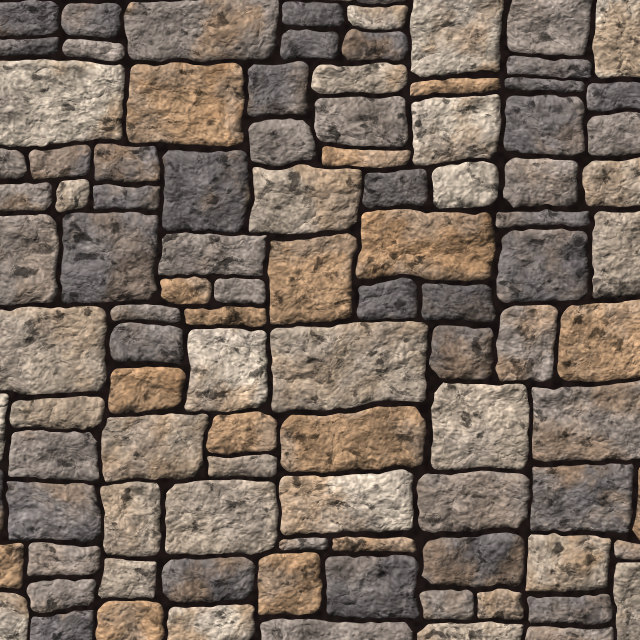
This texture is drawn by a Shadertoy shader. Its source:

```glsl
// Draws a sunlit dry-stone wall of rough, irregular rectangular blocks and thin slabs.

const vec2  CELL       = vec2(0.205, 0.130); // mean block size before splitting
const float JITTER     = 0.62;               // spread of block edges, in cells
const float MAX_WIDTH  = 0.25;
const float SPLIT_RATE = 0.42;               // share of tall blocks cut into courses
const float JOINT      = 0.0006;             // joint on the lit sides
const float SHADE_GAP  = 0.0020;             // joint on the shaded sides
const float EDGE_TILT  = 0.006;
const float BEVEL      = 0.0045;
const float ROUGHNESS  = 0.019;
const vec3  SUN        = vec3(-0.42, 0.62, 0.80);

const vec3 GAP   = vec3(0.105, 0.080, 0.075);
const vec3 SLATE = vec3(0.385, 0.365, 0.360);
const vec3 TAUPE = vec3(0.505, 0.465, 0.435);
const vec3 BEIGE = vec3(0.605, 0.550, 0.490);
const vec3 OCHRE = vec3(0.590, 0.480, 0.375);
const vec3 PALE  = vec3(0.665, 0.615, 0.555);
const vec3 RUST  = vec3(0.560, 0.430, 0.310);

struct Stone { vec2 lo; vec2 hi; vec2 id; };

float hash(vec2 p) {
    vec3 h = fract(p.xyx * 0.1031);
    h += dot(h, h.yzx + 33.33);
    return fract((h.x + h.y) * h.z);
}

float pick(vec2 id, float salt) { return hash(id + salt * vec2(37.0, 91.0)); }

float noise(vec2 p) {
    vec2 i = floor(p), f = fract(p);
    f = f * f * (3.0 - 2.0 * f);
    return mix(mix(hash(i), hash(i + vec2(1, 0)), f.x),
               mix(hash(i + vec2(0, 1)), hash(i + 1.0), f.x), f.y);
}

float fbm(vec2 p) {
    float sum = 0.0, amp = 0.47;
    for (int i = 0; i < 5; i++) {
        sum += amp * noise(p);
        p = mat2(1.6, 1.2, -1.2, 1.6) * p + 17.3;
        amp *= 0.55;
    }
    return sum;
}

vec2 wobble(vec2 p) { return vec2(noise(p), noise(p + 41.7)) - 0.5; }

float shift(vec2 v) { return (hash(v + 5.0) - 0.5) * JITTER; }

// Interlocking rectangles: joints run upright through even vertices, level through odd ones.
Stone findBlock(vec2 q) {
    vec2 g = q / CELL, base = floor(g);
    Stone s = Stone(base, base + 1.0, base);
    for (int k = 0; k < 9; k++) {
        vec2 c = base + vec2(k % 3 - 1, k / 3 - 1);
        float a = shift(c), b = shift(c + vec2(1, 0));
        float d = shift(c + vec2(0, 1)), e = shift(c + 1.0);
        bool even = mod(c.x + c.y, 2.0) < 0.5;
        vec2 lo = c + (even ? vec2(a, b) : vec2(d, a));
        vec2 hi = c + 1.0 + (even ? vec2(e, d) : vec2(b, e));
        if (all(greaterThanEqual(g, lo)) && all(lessThan(g, hi))) s = Stone(lo, hi, c);
    }
    return Stone(s.lo * CELL, s.hi * CELL, s.id);
}

// Cuts long blocks in two and some tall ones into a block and a slab.
Stone findStone(vec2 q) {
    Stone s = findBlock(q);
    for (int i = 0; i < 4; i++) {
        vec2 size = s.hi - s.lo;
        bool upright = size.x > MAX_WIDTH || (size.x > 0.16 && size.x > 2.6 * size.y);
        bool level = size.y > 0.16 || (size.y > 0.085 && pick(s.id, 1.0) < SPLIT_RATE);
        if (!upright && !level) break;
        float r = pick(s.id, 2.0), cut = mix(0.35, 0.65, r);
        if (!upright && pick(s.id, 3.0) < 0.55) cut = r < 0.5 ? 0.2 : 0.8;
        int axis = upright ? 0 : 1;
        float at = mix(s.lo[axis], s.hi[axis], cut);
        float side = step(at, q[axis]);
        if (side < 0.5) s.hi[axis] = at; else s.lo[axis] = at;
        s.id = s.id * 2.0 + vec2(side, 1.0 - side);
    }
    return s;
}

// Distance inward from the outline: tilted sides, rounded corners, one chipped corner.
float inset(vec2 q, Stone s) {
    vec2 size = s.hi - s.lo, t = (q - s.lo) / size;
    float small = min(size.x, size.y);
    float tilt = EDGE_TILT * min(1.0, small / 0.07);
    vec2 low = q - s.lo - vec2(JOINT, SHADE_GAP)
             - tilt * vec2(pick(s.id, 4.0), pick(s.id, 5.0)) * t.yx;
    vec2 high = s.hi - q - vec2(SHADE_GAP, JOINT)
              - tilt * vec2(pick(s.id, 6.0), pick(s.id, 7.0)) * (1.0 - t.yx);
    vec2 e = min(low, high);
    float r = min(mix(0.004, 0.020, pick(s.id, 8.0)), 0.3 * small);
    float d = r - length(max(r - e, 0.0)) + max(min(e.x, e.y) - r, 0.0);
    float chipX = pick(s.id, 9.0) < 0.5 ? low.x : high.x;
    float chipY = pick(s.id, 10.0) < 0.5 ? low.y : high.y;
    return min(d, (chipX + chipY - 0.22 * small * pick(s.id, 11.0)) * 0.707);
}

float height(vec2 q, Stone s, vec2 seed) {
    float dome = 0.006 * (1.0 - exp(-max(inset(q, s), 0.0) / BEVEL));
    float ridge = 0.014 * abs(fbm(q * vec2(18.0, 22.0) + seed + 3.0) - 0.5);
    return dome + ridge + ROUGHNESS * fbm(q * vec2(15.0, 18.0) + seed);
}

vec3 stoneColor(vec2 q, Stone s, vec2 seed) {
    float kind = pick(s.id, 14.0);
    vec3 base = kind < 0.28 ? SLATE : kind < 0.55 ? TAUPE : kind < 0.80 ? BEIGE
              : kind < 0.92 ? OCHRE : PALE;
    base *= mix(0.94, 1.06, pick(s.id, 15.0));
    float stain = smoothstep(0.44, 0.66, fbm(q * 11.0 + seed + 7.0));
    float bloom = smoothstep(0.46, 0.68, fbm(q * 16.0 + seed + 29.0));
    base = mix(base, RUST, stain * 0.6 * pick(s.id, 16.0));
    base = mix(base, TAUPE * 1.1, bloom * 0.4);
    float cloud = 0.80 + 0.42 * fbm(q * 26.0 + seed);
    float grain = 0.84 + 0.32 * noise(q * 230.0 + seed);
    float crevice = smoothstep(0.38, 0.22, fbm(q * vec2(48.0, 62.0) + seed + 11.0));
    return base * cloud * grain * (1.0 - 0.5 * crevice);
}

void mainImage(out vec4 fragColor, in vec2 fragCoord) {
    vec2 p = fragCoord / iResolution.y;
    vec2 q = p + 0.016 * wobble(p * 7.0) + 0.008 * wobble(p * 26.0) + 0.004 * wobble(p * 80.0);
    Stone s = findStone(q);
    vec2 seed = 60.0 * vec2(pick(s.id, 12.0), pick(s.id, 13.0));

    // Sunlight on the relief
    vec2 e = vec2(0.0013, 0.0);
    float h = height(q, s, seed);
    vec2 slope = vec2(height(q + e.xy, s, seed), height(q + e.yx, s, seed)) - h;
    vec3 normal = normalize(vec3(-slope / e.x, 1.0));
    float light = max(dot(normal, normalize(SUN)), 0.0) / normalize(SUN).z;
    vec3 lit = stoneColor(q, s, seed) * (0.22 + 0.84 * light);

    // Dark joints between the stones
    float face = smoothstep(0.0, 0.0008 + 0.8 / iResolution.y, inset(q, s));
    vec3 joint = GAP * (0.7 + 0.6 * noise(p * 120.0));
    fragColor = vec4(mix(joint, lit, face), 1.0);
}
```
